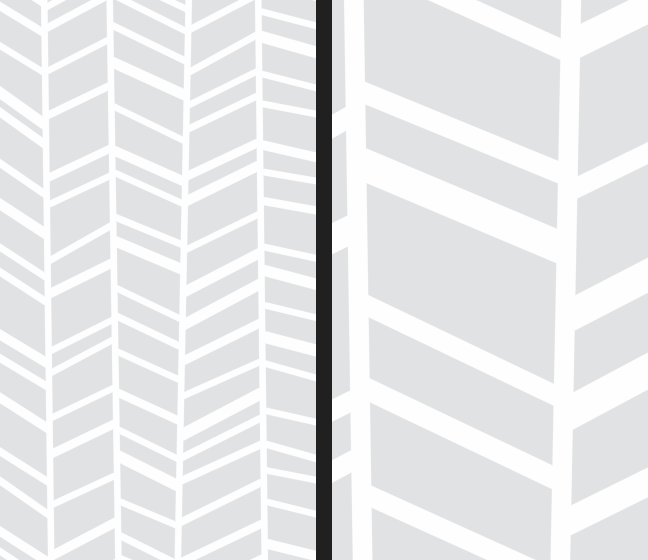
Left: the whole. Right: its middle third, enlarged.
Write a Shadertoy shader that draws this pattern.

```glsl
// Hand-cut herringbone: five leaning columns of grey slats split by white gaps.

float hash(vec2 p) {
    return fract(sin(dot(p, vec2(127.1, 311.7))) * 43758.5453);
}

void mainImage(out vec4 fragColor, in vec2 fragCoord) {
    // Canvas width is one unit
    vec2 p = fragCoord / iResolution.x;
    float height = iResolution.y / iResolution.x;
    float pixel = 1.0 / iResolution.x;

    // Column borders at mid height, and how far each leans per unit of height
    float border[6] = float[6](0.0, 0.151, 0.361, 0.580, 0.8275, 1.0);
    float lean[6] = float[6](0.0, -0.0124, -0.0156, 0.0195, -0.0117, 0.0);
    // Slat gaps per column and their mean slope
    float rows[5] = float[5](14.0, 13.0, 16.0, 16.0, 17.0);
    float slope[5] = float[5](-0.66, 0.52, -0.45, 0.50, -0.23);

    // Upright gaps; the borders passed give the column index
    float gap = 1.0;
    int column = 0;
    for (int i = 1; i < 5; i++) {
        float side = p.x - border[i] - lean[i] * (p.y - 0.5 * height);
        gap = min(gap, abs(side) - 0.0104);
        if (side > 0.0) column = i;
    }

    // Slanted gaps with uneven spacing, tilt and thickness
    float x = p.x - 0.5 * (border[column] + border[column + 1]);
    float pitch = height / rows[column];
    float nearestRow = floor((p.y - slope[column] * x) / pitch);
    for (int j = -1; j <= 1; j++) {
        float row = nearestRow + float(j);
        vec2 id = vec2(float(column) + 1.0, row);
        float center = (row + 0.5 + 0.66 * (hash(id) - 0.5)) * pitch;
        float tilt = slope[column] + 0.12 * (hash(id + 17.3) - 0.5);
        float halfWidth = mix(0.0105, 0.019, pow(hash(id + 41.9), 3.0));
        float d = abs(p.y - center - tilt * x) / sqrt(1.0 + tilt * tilt);
        gap = min(gap, d - halfWidth);
    }

    // Grey slats, white gaps
    float white = 1.0 - smoothstep(-0.7 * pixel, 0.7 * pixel, gap);
    fragColor = vec4(mix(vec3(0.88, 0.888, 0.893), vec3(0.995), white), 1.0);
}
```
